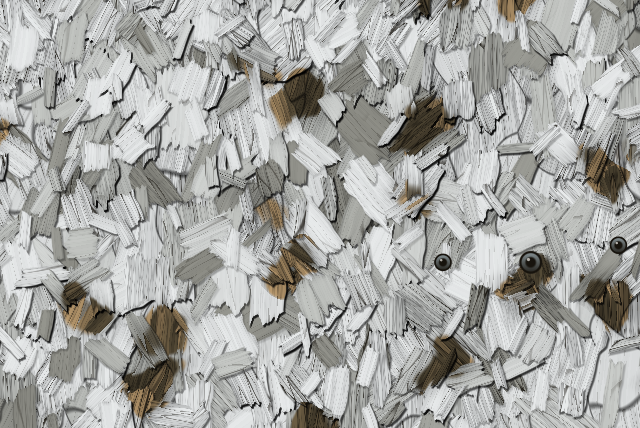
A Shadertoy shader for this texture:

```glsl
// Weathered strand board: flat splintered flakes of white paint, worn to bare wood in patches, with three bolts.

const vec3 WHITE = vec3(0.89, 0.90, 0.902);
const vec3 GREY  = vec3(0.75, 0.76, 0.745);
const vec3 SLATE = vec3(0.55, 0.55, 0.52);
const vec3 TAN   = vec3(0.76, 0.63, 0.45);
const vec3 UMBER = vec3(0.34, 0.30, 0.22);
const vec3 DARK  = vec3(0.09, 0.075, 0.05);
const vec2 TO_LIGHT = vec2(-0.0032, 0.0042);
const int LAYERS = 8;

float hash(vec2 p) {
    vec3 q = fract(p.xyx * 0.1031);
    q += dot(q, q.yzx + 33.33);
    return fract((q.x + q.y) * q.z);
}

vec2 hash2(vec2 p) { return vec2(hash(p), hash(p + 57.3)); }

// Cellular noise: nearest distance, gap to the second nearest, cell value
vec3 cellular(vec2 p) {
    vec2 base = floor(p);
    float nearest = 9.0, second = 9.0, value = 0.0;
    for (int j = -1; j <= 1; j++)
    for (int i = -1; i <= 1; i++) {
        vec2 cell = base + vec2(i, j);
        float d = length(cell + hash2(cell) - p);
        if (d < nearest) { second = nearest; nearest = d; value = hash(cell + 9.7); }
        else second = min(second, d);
    }
    return vec3(nearest, second - nearest, value);
}

// Random steps with short ramps, like snapped fibres
float splinter(float x, float seed) {
    float i = floor(x);
    return mix(hash(vec2(i, seed)), hash(vec2(i + 1.0, seed)), smoothstep(0.4, 1.0, x - i));
}

// How far the paint has worn off around a point
float bareWood(vec2 p) {
    p += 0.02 * sin(p.yx * 23.0) + 0.01 * sin(p.yx * 57.0 + 2.0);
    vec3 patches = cellular(p * 4.6 + 3.0);
    return (1.0 - smoothstep(0.1, 0.48, patches.x)) * smoothstep(0.2, 0.6, patches.z);
}

vec2 turn(vec2 p, float angle) {
    float c = cos(angle), s = sin(angle);
    return vec2(c * p.x + s * p.y, c * p.y - s * p.x);
}

// Tapered strip with slanted, torn ends and uneven sides
float flakeDistance(vec2 q, vec2 halfSize, float seed) {
    float end = sign(q.x);
    float tear = 0.32 * splinter(q.y * 45.0, seed + end) + 0.13 * splinter(q.y * 170.0, seed + 3.0 * end);
    float slant = 0.7 * (hash(vec2(seed, 14.0 + end)) - 0.5) * q.y / halfSize.y;
    float fray = 0.25 * splinter(q.x * 24.0, seed + 5.0 * sign(q.y)) + 0.3 * abs(q.x) / halfSize.x * hash(vec2(seed, 18.0));
    return max(abs(q.x) - halfSize.x * (0.85 - tear + 0.4 * slant), abs(q.y) - halfSize.y * (1.0 - fray));
}

// Painted or bare wood with fine fibres along x and a few long splits
vec3 flakeColour(vec2 q, float d, float bare, float seed) {
    q.y += 0.0015 * sin(q.x * 21.0 + seed) + 0.0004 * sin(q.x * 83.0 + seed * 2.0);
    vec3 fibre = cellular(vec2(q.x * 6.0, q.y * 190.0) + seed);
    vec3 split = cellular(vec2(q.x * 5.0, q.y * 60.0) + seed * 1.7);
    float tone = hash(vec2(seed, 4.0));
    float rough = hash(vec2(seed, 8.0));
    rough = clamp(rough * rough * 0.8 + 0.3 * smoothstep(-0.012, 0.0, d) + 0.5 * bare, 0.0, 1.0);

    vec3 paint = mix(SLATE, GREY, smoothstep(0.0, 0.14, tone));
    paint = mix(paint, WHITE, smoothstep(0.14, 0.5, tone)) * (1.0 - 0.15 * min(bare, 1.0));
    float pale = smoothstep(0.4, 0.8, 0.6 * tone + 0.4 * split.z);
    vec3 wood = mix(UMBER, TAN, pale) * (0.65 + 0.5 * fibre.z);
    float worn = smoothstep(0.42, 0.62, bare * (0.35 + 0.4 * split.z + 0.45 * hash(vec2(seed, 6.0))));
    vec3 colour = mix(paint, wood, worn);

    colour *= 1.02 - mix(0.04, 0.28, rough) * fibre.z;
    colour *= 1.0 - 0.35 * rough * (1.0 - smoothstep(0.0, 0.25, fibre.y));
    float crack = (1.0 - smoothstep(0.02, 0.12, split.y)) * smoothstep(0.5, 0.8, split.z);
    return mix(colour, DARK, crack * mix(0.15, 0.9, rough));
}

// One scattered layer of flakes, each casting a thin shadow on what lies below
vec3 addFlakes(vec3 colour, vec2 p, float bare, float size, vec2 proportion, float density, float layer) {
    float pixel = 0.8 / iResolution.y;
    for (int j = -1; j <= 1; j++)
    for (int i = -1; i <= 1; i++) {
        vec2 cell = floor(p / size) + vec2(i, j);
        vec2 key = cell + layer * 17.0;
        vec2 centre = (cell + hash2(key)) * size;
        vec2 halfSize = size * proportion * mix(vec2(0.6), vec2(1.0), hash2(key + 21.0));
        float angle = 1.5 + (hash(key + 33.0) - 0.5) * mix(0.7, 3.1, hash(key + 37.0));
        vec2 q = turn(p - centre, angle);
        if (any(greaterThan(abs(q), halfSize + 0.012))) continue;
        if (hash(key + 41.0) > density * (1.0 - 0.6 * bareWood(centre))) continue;

        float seed = 90.0 * hash(key + 52.0);
        float shadow = flakeDistance(turn(p + TO_LIGHT - centre, angle), halfSize, seed);
        float lift = hash(key + 63.0);
        lift = mix(0.12, 0.95, clamp(lift * lift + 0.35 * bare, 0.0, 1.0));
        colour *= 1.0 - lift * (1.0 - smoothstep(-0.002, 0.004, shadow));
        float d = flakeDistance(q, halfSize, seed);
        vec3 flake = flakeColour(q, d, bare, seed);
        colour = mix(colour, flake, 1.0 - smoothstep(-pixel, pixel, d));
    }
    return colour;
}

// Round steel head in a dark recess
vec3 addBolt(vec3 colour, vec2 q, float radius) {
    float r = length(q) / radius;
    vec3 steel = mix(DARK, vec3(0.5, 0.54, 0.55), smoothstep(0.35, 0.6, r) * (0.6 + 0.5 * q.y / radius));
    steel += 0.6 * (1.0 - smoothstep(0.08, 0.2, length(q / radius - vec2(-0.2, 0.25))));
    steel = mix(steel, DARK, smoothstep(0.75, 0.9, r));
    return mix(colour, steel, 1.0 - smoothstep(0.95, 1.1, r));
}

void mainImage(out vec4 fragColor, in vec2 fragCoord) {
    vec2 p = fragCoord / iResolution.y;
    float bare = bareWood(p);

    // Ground of large strands, painted except in the worn patches
    vec3 strand = cellular(p * vec2(9.0, 5.0) + 0.15 * sin(p.yx * 31.0));
    vec3 colour = flakeColour(turn(p, 1.1 + 0.9 * strand.z), -1.0, 1.35 * bare, 90.0 * strand.z);
    colour *= 0.45 + 0.5 * smoothstep(0.0, 0.06, strand.y);

    // Broad flakes first, finer slivers on top
    for (int k = 0; k < LAYERS; k++) {
        float layer = float(k);
        float width = k % 2 == 0 ? 0.44 : 0.2;
        colour = addFlakes(colour, p, bare, 0.25 * pow(0.86, layer), vec2(0.85, width), 0.85 - 0.06 * layer, layer + 1.0);
    }

    for (int k = 0; k < 3; k++) {
        float n = float(k);
        vec2 centre = vec2(1.035 + 0.205 * n, 0.387 + 0.02 * n * (n - 1.0));
        colour = addBolt(colour, p - centre, k == 1 ? 0.026 : 0.02);
    }
    fragColor = vec4(clamp(colour, 0.0, 1.0), 1.0);
}
```
